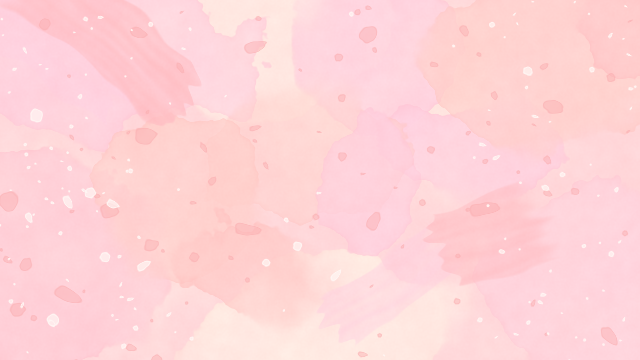
Reproduce this background procedurally as a WebGL 1 fragment shader.

```glsl
precision highp float;

uniform vec2 u_resolution;

#define BLUSH vec3(1.0, 0.845, 0.855)
#define CREAM vec3(1.0, 0.925, 0.89)
#define LILAC vec3(1.0, 0.815, 0.875)
#define PEACH vec3(1.0, 0.815, 0.795)
#define CORAL vec3(1.0, 0.75, 0.77)
#define DROP_RED vec3(0.98, 0.68, 0.69)
#define DROP_WHITE vec3(1.0, 0.965, 0.955)
#define EDGE_WARP 0.16
#define RIM_DARKNESS 0.028
#define GRAIN 0.022

vec2 hash2(vec2 p) {
  vec3 q = fract(p.xyx * vec3(0.1031, 0.103, 0.0973));
  q += dot(q, q.yzx + 33.33);
  return fract((q.xx + q.yz) * q.zy);
}

float corner(vec2 cell, vec2 offset, vec2 f) {
  return dot(hash2(cell + offset) * 2.0 - 1.0, f - offset);
}

float gradientNoise(vec2 p) {
  vec2 i = floor(p), f = fract(p);
  vec2 u = f * f * f * (f * (f * 6.0 - 15.0) + 10.0);
  float low = mix(corner(i, vec2(0, 0), f), corner(i, vec2(1, 0), f), u.x);
  float high = mix(corner(i, vec2(0, 1), f), corner(i, vec2(1, 1), f), u.x);
  return mix(low, high, u.y);
}

float fbm(vec2 p) {
  float sum = 0.0, amp = 0.6;
  for (int i = 0; i < 5; i++) {
    sum += amp * gradientNoise(p);
    p = mat2(1.6, 1.2, -1.2, 1.6) * p + 7.3;
    amp *= 0.5;
  }
  return sum;
}

// Pool of pigment: ragged outline, partly crisp and partly bled, darker rim
vec3 wash(vec3 col, vec2 p, vec2 center, vec2 radius, vec3 tint, float opacity) {
  vec2 seed = center * 37.0 + 11.0;
  float d = (length((p - center) / radius) - 1.0) * min(radius.x, radius.y);
  d += EDGE_WARP * fbm(p * 4.5 + seed);
  float bleed = smoothstep(0.0, 0.3, gradientNoise(p * 3.0 + seed.yx));
  float body = 1.0 - smoothstep(-1.0, 1.0, d / mix(0.002, 0.05, bleed));
  float rim = body * exp(-abs(d) / 0.008) * (1.0 - bleed);
  float density = opacity * (0.9 + 0.5 * gradientNoise(p * 5.0 + seed));
  col = mix(col, tint, body * clamp(density, 0.0, 1.0));
  return col - vec3(0.0, 1.0, 0.9) * RIM_DARKNESS * rim;
}

// Dry brush stroke with bristle streaks and a jagged far end
vec3 stroke(vec3 col, vec2 p, vec2 a, vec2 b, float halfWidth, vec3 tint, float opacity) {
  vec2 dir = normalize(b - a);
  vec2 q = vec2(dot(p - a, dir), dot(p - a, vec2(-dir.y, dir.x)));
  q.y += 0.3 * q.x * q.x + 0.03 * gradientNoise(p * 6.0);
  float jag = 0.09 * gradientNoise(vec2(q.y * 32.0, a.x * 9.0));
  float end = q.x - length(b - a) + jag + 3.0 * q.y * q.y;
  float side = abs(q.y) - halfWidth + 0.03 * gradientNoise(vec2(q.x * 8.0, q.y * 20.0));
  float body = 1.0 - smoothstep(-0.004, 0.004, max(end, side));
  body *= smoothstep(-0.04, 0.03, q.x + jag);
  float bristles = gradientNoise(vec2(q.x * 3.0, q.y * 45.0));
  return mix(col, tint, body * clamp(opacity * (0.85 + 0.6 * bristles), 0.0, 1.0));
}

// Scattered droplets, one candidate per cell: x is the body, y the rim
vec2 droplets(vec2 p, float size, float amount, float sideBias, float seed) {
  vec2 grid = p / size, result = vec2(0.0);
  float aa = 0.8 / u_resolution.y;
  for (int j = -1; j <= 1; j++) {
    for (int i = -1; i <= 1; i++) {
      vec2 cell = floor(grid) + vec2(i, j);
      vec2 center = (cell + hash2(cell + seed)) * size;
      vec2 pick = hash2(cell + seed + 41.7), form = hash2(cell + seed + 83.1);
      float sides = smoothstep(0.25, 0.6, abs(center.x - 0.9));
      float chance = amount * mix(1.0, sides, sideBias);
      chance *= 1.0 + 1.6 * gradientNoise(center * 3.0 + seed);
      float r = size * mix(0.06, 0.17, pick.y * pick.y);
      float angle = (form.x - 0.5) * 2.4;
      vec2 q = mat2(cos(angle), -sin(angle), sin(angle), cos(angle)) * (p - center);
      q *= vec2(1.0 - 0.35 * form.y * form.y, 1.0 + 0.8 * form.y * form.y);
      q.y *= 1.0 + 0.35 * form.y * clamp(q.x / r, -1.0, 1.5);
      float d = length(q) - r * (1.0 + 0.3 * gradientNoise(q / r * 1.2 + cell * 3.1));
      float body = step(pick.x, chance) * (1.0 - smoothstep(-aa, aa, d));
      result = max(result, body * vec2(1.0, smoothstep(-0.005, -0.001, d)));
    }
  }
  return result;
}

void main() {
  vec2 p = gl_FragCoord.xy / u_resolution * vec2(16.0 / 9.0, 1.0);

  // Wet ground
  vec3 col = mix(BLUSH, CREAM, smoothstep(-0.1, 0.4, fbm(p * 2.2 + 3.0)) * 0.7);

  // Washes, back to front
  col = wash(col, p, vec2(0.72, 0.9), vec2(0.36, 0.22), CREAM, 0.8);
  col = wash(col, p, vec2(0.2, 0.84), vec2(0.52, 0.2), LILAC, 0.75);
  col = wash(col, p, vec2(0.9, 0.1), vec2(0.36, 0.2), CREAM, 0.9);
  col = wash(col, p, vec2(1.05, 0.86), vec2(0.23, 0.24), LILAC, 0.8);
  col = wash(col, p, vec2(1.3, 0.6), vec2(0.27, 0.13), LILAC, 0.8);
  col = wash(col, p, vec2(1.52, 0.84), vec2(0.32, 0.25), PEACH, 0.75);
  col = wash(col, p, vec2(1.77, 0.94), vec2(0.16, 0.14), CORAL, 0.5);
  col = wash(col, p, vec2(0.14, 0.27), vec2(0.32, 0.3), mix(LILAC, CORAL, 0.35), 0.7);
  col = wash(col, p, vec2(0.84, 0.57), vec2(0.28, 0.18), PEACH, 0.55);
  col = wash(col, p, vec2(0.5, 0.46), vec2(0.24, 0.22), PEACH, 0.8);
  col = wash(col, p, vec2(1.03, 0.48), vec2(0.14, 0.19), LILAC, 0.75);
  col = wash(col, p, vec2(0.7, 0.27), vec2(0.19, 0.13), mix(PEACH, CORAL, 0.25), 0.8);
  col = wash(col, p, vec2(1.64, 0.2), vec2(0.29, 0.27), mix(BLUSH, LILAC, 0.6), 0.85);

  // Brush marks
  col = stroke(col, p, vec2(-0.05, 0.98), vec2(0.36, 0.78), 0.09, LILAC, 0.7);
  col = stroke(col, p, vec2(0.08, 1.06), vec2(0.56, 0.78), 0.1, CORAL, 0.8);
  col = stroke(col, p, vec2(1.22, 0.31), vec2(0.95, 0.06), 0.08, LILAC, 0.6);
  col = stroke(col, p, vec2(1.48, 0.38), vec2(1.21, 0.28), 0.11, CORAL, 0.75);

  // Paper tooth and settled pigment
  float tooth = fbm(p * 28.0) + 0.5 * gradientNoise(p * 150.0);
  col += vec3(0.0, 1.0, 0.95) * GRAIN * (tooth + 1.2 * fbm(p * 9.0 + 5.0));

  // Splatter: translucent red below opaque white
  vec2 red = max(droplets(p, 0.17, 0.38, 0.0, 3.0), droplets(p, 0.075, 0.2, 0.0, 19.0));
  col = mix(col, DROP_RED, red.x * 0.45 + red.y * 0.25);
  vec2 white = max(droplets(p, 0.11, 0.3, 0.9, 57.0), droplets(p, 0.045, 0.22, 0.95, 71.0));
  col = mix(col, DROP_WHITE, white.x * 0.7 + white.y * 0.3);

  gl_FragColor = vec4(clamp(col, 0.0, 1.0), 1.0);
}
```
